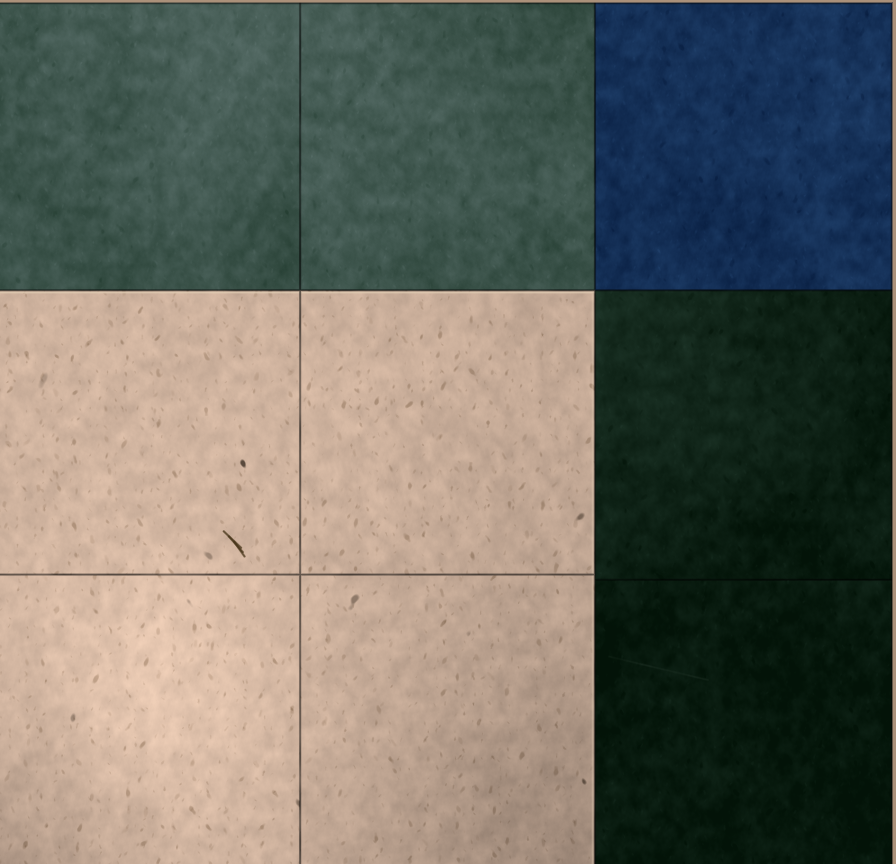
Give the GLSL for this texture, as a Shadertoy shader.

```glsl
const vec2 SEAM_LOW = vec2(0.335, 0.335);
const vec2 SEAM_HIGH = vec2(0.664, 0.664);
const vec2 FLOOR_END = vec2(0.996, 0.997);
const float SEAM_HALF_WIDTH = 0.0011;
const float RIGHT_COLUMN_DROP = 0.006;
const float SPECK_COUNT = 95.0;
const float FLECK_COUNT = 52.0;

const vec3 BEIGE = vec3(0.81, 0.70, 0.62);
const vec3 FLECK_BROWN = vec3(0.52, 0.41, 0.31);
const vec3 GREEN_DEEP = vec3(0.12, 0.22, 0.17);
const vec3 GREEN_PALE = vec3(0.27, 0.36, 0.33);
const vec3 FOREST_DEEP = vec3(0.01, 0.075, 0.03);
const vec3 FOREST_PALE = vec3(0.15, 0.25, 0.20);
const vec3 BLUE_DEEP = vec3(0.04, 0.13, 0.27);
const vec3 BLUE_PALE = vec3(0.13, 0.26, 0.43);
const vec3 BORDER = vec3(0.67, 0.57, 0.48);
const vec3 SCUFF_BROWN = vec3(0.27, 0.20, 0.09);

float hash(vec2 p) {
    return fract(sin(dot(p, vec2(127.1, 311.7))) * 43758.5);
}

float noise(vec2 p) {
    vec2 i = floor(p), f = fract(p);
    f = f * f * (3.0 - 2.0 * f);
    return mix(mix(hash(i), hash(i + vec2(1, 0)), f.x),
               mix(hash(i + vec2(0, 1)), hash(i + vec2(1, 1)), f.x), f.y);
}

float fbm(vec2 p) {
    float sum = 0.0, weight = 0.5;
    for (int i = 0; i < 5; i++) {
        sum += weight * noise(p);
        p = mat2(1.6, 1.2, -1.2, 1.6) * p + 3.7;
        weight *= 0.55;
    }
    return sum / 1.055;
}

// One ragged, slightly tilted chip in some of the cells
float flecks(vec2 p, float count, float density) {
    vec2 g = p * count, cell = floor(g);
    vec2 jitter = vec2(hash(cell + 1.3), hash(cell + 5.9)) - 0.5;
    vec2 q = fract(g) - 0.5 - 0.4 * jitter;
    float a = 1.6 * (hash(cell + 9.1) - 0.5);
    q = mat2(cos(a), sin(a), -sin(a), cos(a)) * q;
    float radius = mix(0.06, 0.2, hash(cell + 13.7));
    float d = length(q * vec2(1.7, 0.8)) - radius + 0.16 * (noise(g * 5.0) - 0.5);
    float soft = 0.04 + count / iResolution.y;
    float strength = mix(0.25, 1.0, hash(cell + 21.3));
    return step(hash(cell + 17.9), density) * strength * smoothstep(soft, -soft, d);
}

float segmentDistance(vec2 p, vec2 a, vec2 b) {
    vec2 ab = b - a;
    return length(p - a - ab * clamp(dot(p - a, ab) / dot(ab, ab), 0.0, 1.0));
}

float glow(vec2 p, vec2 center, float radius) {
    vec2 d = (p - center) / radius;
    return exp(-dot(d, d));
}

void mainImage(out vec4 fragColor, in vec2 fragCoord) {
    vec2 uv = fragCoord / iResolution.xy;
    vec2 p = fragCoord / iResolution.y;
    float aa = 0.8 / iResolution.y;

    // Tile layout
    float right = smoothstep(-aa, aa, uv.x - SEAM_HIGH.x);
    float top = smoothstep(-aa, aa, uv.y - SEAM_HIGH.y);
    vec2 low = SEAM_LOW - vec2(0.0, RIGHT_COLUMN_DROP * right);
    vec2 tile = step(low, uv) + step(SEAM_HIGH, uv);
    vec2 grainPos = p + 7.0 * vec2(hash(tile + 2.0), hash(tile + 8.0));

    // Mottled vinyl, cloudy to fine
    float cloud = fbm(grainPos * 9.0) - 0.5;
    float grain = fbm(grainPos * vec2(75.0, 60.0)) - 0.5;
    float mottle = 0.7 * cloud + 0.9 * grain;
    float chips = flecks(grainPos, FLECK_COUNT, 0.45);
    float specks = flecks(grainPos + 3.1, SPECK_COUNT, 0.4);
    float dots = flecks(grainPos + 6.4, 30.0, 0.035);

    // Beige tiles, lit from the lower left
    float light = 1.0 + 0.11 * glow(uv, vec2(0.17, 0.19), 0.17)
        - 0.17 * glow(uv, vec2(0.62, 0.0), 0.27)
        - 0.15 * glow(uv, vec2(0.0, 0.0), 0.15)
        - 0.05 * smoothstep(0.3, 0.66, uv.x);
    vec3 beige = BEIGE * (light + 0.06 * cloud + 0.18 * grain);
    beige = mix(beige, FLECK_BROWN * light, 0.5 * chips + 0.35 * specks);
    beige = mix(beige, FLECK_BROWN * 0.45, 0.8 * dots);

    // Dark tiles
    float sheen = glow(uv, vec2(0.2, 0.98), 0.2) + 0.5 * glow(uv, vec2(0.42, 0.85), 0.16);
    float fade = glow(uv, vec2(0.69, 0.62), 0.27);
    float wear = 0.25 * specks - 0.3 * chips;
    vec3 green = mix(GREEN_DEEP, GREEN_PALE, 0.65 + 0.4 * sheen + mottle + wear);
    vec3 forest = mix(FOREST_DEEP, FOREST_PALE,
        max(0.0, 0.1 + 0.4 * fade + 0.6 * mottle + 0.6 * wear));
    vec3 blue = mix(BLUE_DEEP, BLUE_PALE, 0.45 + mottle + wear);
    vec3 color = mix(mix(beige, forest, right), mix(green, blue, right), top);

    // Pale exposed rim around the beige block
    vec2 inset = SEAM_HIGH - 0.0025 - uv;
    float rim = max(smoothstep(0.002, 0.0, abs(inset.y)),
                    0.5 * smoothstep(0.002, 0.0, abs(inset.x)));
    color = mix(color, vec3(0.88, 0.80, 0.70), 0.75 * rim * (1.0 - right) * (1.0 - top));

    // Seams and outer border
    vec2 gap = min(abs(uv - low), abs(uv - SEAM_HIGH));
    float seam = smoothstep(aa, -aa, min(gap.x, gap.y) - SEAM_HALF_WIDTH);
    color *= 1.0 - seam * (0.45 + 0.2 * noise(p * 40.0));
    vec2 outside = uv - FLOOR_END;
    float beyond = max(outside.x, outside.y);
    color *= 1.0 - 0.6 * smoothstep(0.003, 0.0, abs(beyond));
    color = mix(color, BORDER, smoothstep(-aa, aa, beyond));

    // Small branching scuff and a faint scratch
    for (int i = 0; i < 3; i++) {
        float k = float(i);
        vec2 start = vec2(0.259 + 0.006 * k, 0.385 - 0.006 * k);
        float d = segmentDistance(p, start, vec2(0.279 + 0.002 * k, 0.366 - 0.005 * k));
        color = mix(color, SCUFF_BROWN, 0.75 * smoothstep(aa, -aa, d - 0.0012));
    }
    float scratch = segmentDistance(uv, vec2(0.68, 0.24), vec2(0.79, 0.213));
    color += 0.07 * smoothstep(0.002, 0.0, scratch) * noise(p * 60.0);

    fragColor = vec4(clamp(color, 0.0, 1.0), 1.0);
}
```
